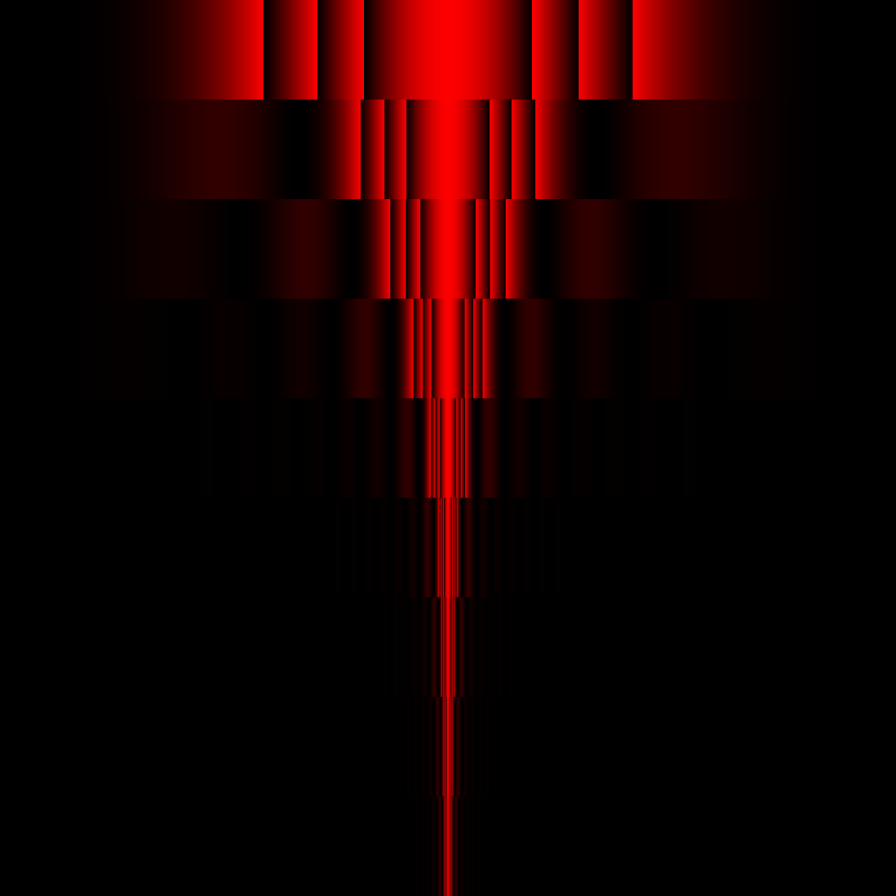
Give the GLSL for this background, as a Shadertoy shader.

```glsl
// Stack of single-slit diffraction patterns, the slit widening row by row, in overflowing red.

const float HALF_PI = 1.5707963;
const int SAMPLES = 16;

// Slit width in wavelengths, from the top row down
const float SLIT_WIDTHS[9] = float[9](1.0, 2.0, 3.0, 5.0, 10.0, 20.0, 30.0, 40.0, 50.0);

// Relative intensity of light leaving a slit at the given angle
float slitIntensity(float angle, float slitWidth) {
    float phase = 2.0 * HALF_PI * slitWidth * sin(angle);
    float amplitude = abs(phase) < 1e-3 ? 1.0 : sin(phase) / phase;
    return amplitude * amplitude;
}

// Red level at a point of the unit canvas
float redLevel(vec2 uv) {
    int row = clamp(int(floor((1.0 - uv.y) * 9.0)), 0, 8);
    float angle = (uv.x * 2.0 - 1.0) * HALF_PI;

    // Overexposed four times: each overflow folds back to black
    return fract(3.99 * slitIntensity(angle, SLIT_WIDTHS[row]));
}

void mainImage(out vec4 fragColor, in vec2 fragCoord) {
    // Average samples spread over the pixel to smooth folds and row edges
    float red = 0.0;
    for (int i = 0; i < SAMPLES; i++) {
        float k = float(i) + 0.5;
        vec2 offset = vec2(k / float(SAMPLES), fract(k * 0.618)) - 0.5;
        red += redLevel((fragCoord + offset) / iResolution.xy);
    }
    fragColor = vec4(red / float(SAMPLES), 0.0, 0.0, 1.0);
}
```
